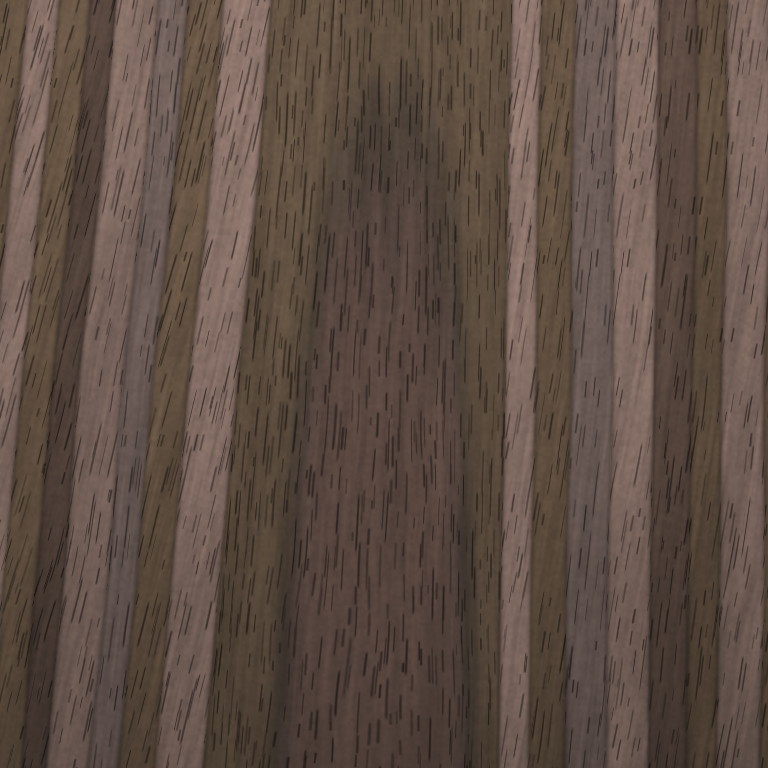
Give the GLSL for this texture, as a WebGL 1 fragment shader.

```glsl
precision highp float;
// Dark reconstituted wood veneer: a wide centre board with a cathedral arch,
// flanked by narrow leaning strips mirrored outward from it. Jittered cells
// place the strips; stretched noise and tapered dashes give fibre and pores.
uniform vec2 u_resolution;

const vec3 PINK   = vec3(0.490, 0.407, 0.374);
const vec3 MAUVE  = vec3(0.420, 0.358, 0.338);
const vec3 OLIVE  = vec3(0.367, 0.301, 0.242);
const vec3 UMBER  = vec3(0.325, 0.263, 0.232);
const vec3 BOARD  = vec3(0.352, 0.292, 0.236);
const vec3 HEART  = vec3(0.366, 0.291, 0.262);
const vec3 SMOKE  = vec3(0.235, 0.205, 0.185);
const vec2 BOARD_EDGES = vec2(0.355, 0.665);  // at the top of the canvas
const vec2 LEAN = vec2(0.090, 0.014);         // left and right strip lean
const float STRIP_WIDTH = 0.047;
const float STRIP_JITTER = 0.36;
const float SEAM_WIDTH = 0.0035;
const float SEAM_DEPTH = 0.20;
const float ARCH_TOP = 0.76;
const float ARCH_HALF_WIDTH = 0.125;
const float FIBRE_CONTRAST = 0.22;
const float GRIT_CONTRAST = 0.12;
const float PORE_DEPTH = 0.50;
const int PORE_LAYERS = 3;

float hash(vec2 p) {
  vec3 q = fract(vec3(p.xyx) * 0.1031);
  q += dot(q, q.yzx + 33.33);
  return fract((q.x + q.y) * q.z);
}

float noise(vec2 p) {
  vec2 i = floor(p), f = fract(p);
  f = f * f * (3.0 - 2.0 * f);
  return mix(mix(hash(i), hash(i + vec2(1, 0)), f.x),
             mix(hash(i + vec2(0, 1)), hash(i + vec2(1, 1)), f.x), f.y);
}

// Centre board: a pinkish arch with a smoky rim.
vec3 boardColor(vec2 p) {
  float across = abs(p.x - 0.485 - 0.025 * p.y) / ARCH_HALF_WIDTH;
  float streak = noise(vec2(p.x * 110.0, p.y * 5.0)) - 0.5;
  float level = p.y / ARCH_TOP + pow(across, 4.0) - 1.0 + 0.14 * streak;
  vec3 color = mix(HEART, BOARD, smoothstep(-0.06, 0.10, level));
  float rim = (level - 0.07) / mix(0.5, 0.05, p.y);
  float patchy = 0.4 + 0.6 * noise(p * vec2(16.0, 7.0));
  return mix(color, SMOKE, 0.75 * patchy * exp(-rim * rim));
}

// Strips are counted outward from the board; negative means the board.
vec3 stripColor(float k, float side, vec2 p) {
  if (k < 0.0) return boardColor(p);
  float m = mod(k, 6.0);
  vec3 color = OLIVE;
  if (m < 0.5 || abs(m - 3.0) < 0.5) color = PINK;
  else if (abs(m - 2.0) < 0.5) color = MAUVE;
  else if (abs(m - 4.0) < 0.5) color = UMBER;
  return color * (0.95 + 0.10 * hash(vec2(k + 3.0, side + 8.0)));
}

// One layer of short tapered dashes, one per cell at most.
float pores(vec2 p, vec2 cell, float seed, float density) {
  vec2 q = p / cell;
  float column = floor(q.x);
  q.y += 7.0 * hash(vec2(column, seed));
  vec2 id = vec2(column, floor(q.y)) + seed * 17.0;
  float halfLength = mix(0.12, 0.46, hash(id + 5.3));
  float y = (fract(q.y) - 0.5) / halfLength;
  float taper = max(1.0 - y * y, 0.0);
  float centre = 0.35 + 0.30 * hash(id + 9.7);
  float x = abs(fract(q.x) - centre) * cell.x;
  float halfWidth = mix(0.0012, 0.0025, hash(id + 2.1));
  float dash = (1.0 - smoothstep(0.0, halfWidth, x)) * smoothstep(0.0, 0.5, taper);
  return dash * step(hash(id + 13.9), density) * mix(0.45, 1.0, hash(id + 21.4));
}

void main() {
  vec2 p = gl_FragCoord.xy / u_resolution;

  // Straighten the lean, then find the nearest seam.
  float lean = mix(LEAN.x, LEAN.y, smoothstep(0.30, 0.60, p.x));
  float u = p.x + lean * (1.0 - p.y);
  u += 0.006 * (noise(p * vec2(9.0, 4.0)) - 0.5);
  float side = step(0.5 * (BOARD_EDGES.x + BOARD_EDGES.y), u);
  float t = max(BOARD_EDGES.x - u, u - BOARD_EDGES.y) / STRIP_WIDTH;
  float seam = max(floor(t + 0.5), 0.0);
  float jitter = (hash(vec2(seam, side + 2.0)) - 0.5) * 2.0 * STRIP_JITTER;
  float gap = (t - seam - jitter * step(0.5, seam)) * STRIP_WIDTH;
  float k = seam - 1.0 + step(0.0, gap);

  vec3 color = mix(stripColor(seam - 1.0, side, p), stripColor(seam, side, p),
                   smoothstep(-0.0025, 0.0025, gap));
  color *= 1.0 - SEAM_DEPTH * exp(-gap * gap / (SEAM_WIDTH * SEAM_WIDTH));

  // Grain follows each strip, with a slant of its own.
  float inStrip = step(0.0, k);
  float slant = inStrip * mix(0.02, 0.20, hash(vec2(k + 4.0, side + 6.0)));
  vec2 grain = vec2(u - slant * p.y, p.y);
  grain.x += 0.004 * noise(p * vec2(25.0, 11.0));
  float fibre = 0.6 * noise(grain * vec2(170.0, 7.0)) + 0.4 * noise(grain * vec2(330.0, 22.0));
  float grit = 0.6 * noise(p * 240.0) + 0.4 * noise(p * vec2(90.0, 130.0) + 40.0);
  float cloud = noise(grain * vec2(32.0, 5.0) + 70.0);
  color *= 1.0 + FIBRE_CONTRAST * (fibre - 0.5) + GRIT_CONTRAST * (grit - 0.5);
  color *= 0.95 + 0.10 * cloud;

  float pore = 0.0;
  for (int i = 0; i < PORE_LAYERS; i++) {
    float layer = float(i);
    vec2 cell = vec2(0.0085 + 0.0021 * layer, 0.052 + 0.021 * layer);
    pore = max(pore, pores(grain, cell, layer + 1.0, mix(0.50, 0.36, inStrip)));
  }
  color *= 1.0 - PORE_DEPTH * pore;

  // Light falls from the top and fades at the corners.
  vec2 fromCentre = p - vec2(0.5, 0.6);
  float light = mix(0.88, 1.15, p.y) - 0.16 * dot(fromCentre, fromCentre);
  gl_FragColor = vec4(color * light, 1.0);
}
```
